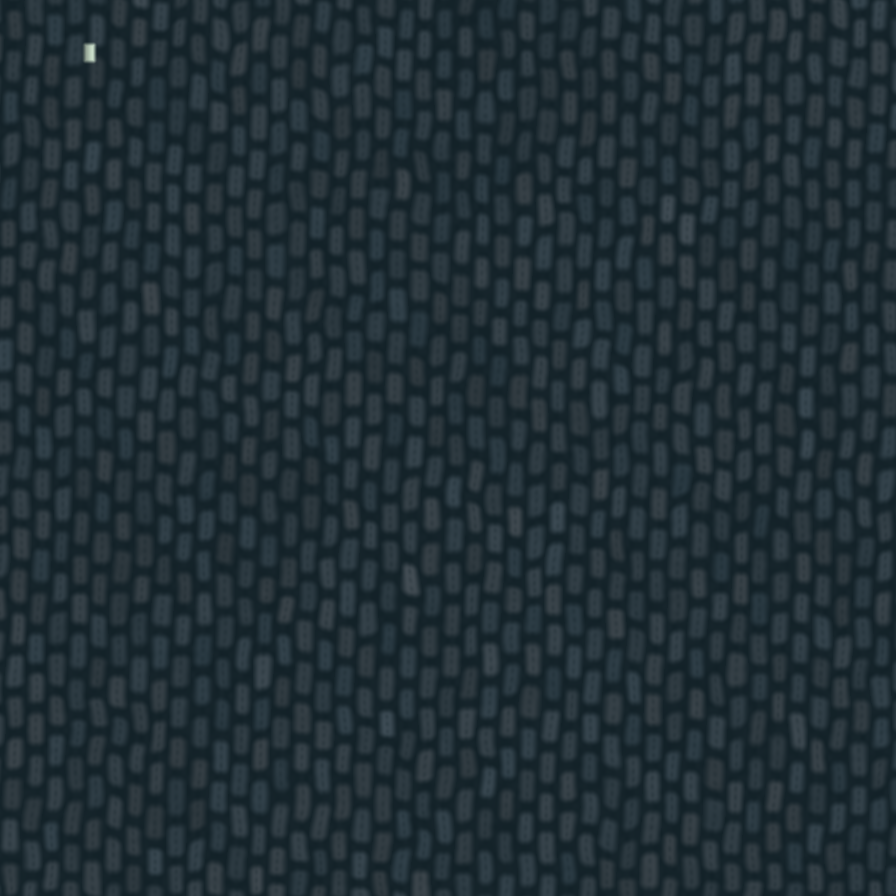
Reproduce this texture procedurally as a Shadertoy shader.

```glsl
const vec2 REPEATS = vec2(43.5, 21.7);     // columns across, stitches down
const float TILT = 0.028;                  // slight rotation of the cloth
const vec2 STITCH_HALF = vec2(0.36, 0.76); // in column widths
const float STITCH_ROUND = 0.30;
const float WOBBLE = 0.13;
const float STITCH_VARIATION = 0.40;
const float CLOUD_VARIATION = 0.22;
const float GRAIN = 0.14;
const vec3 GAP_COLOR = vec3(0.080, 0.137, 0.162);
const vec3 THREAD_COLOR = vec3(0.193, 0.243, 0.272);
const vec3 WARM_SHIFT = vec3(0.012, 0.000, -0.006);
const vec3 SPECK_COLOR = vec3(0.80, 0.88, 0.80);
const vec2 SPECK_CENTER = vec2(0.100, 0.941);
const vec2 SPECK_HALF = vec2(0.006, 0.010);

float hash(vec2 p) {
    vec3 q = fract(vec3(p.xyx) * 0.1031);
    q += dot(q, q.yzx + 33.33);
    return fract((q.x + q.y) * q.z);
}

float noise(vec2 p) {
    vec2 i = floor(p), f = fract(p);
    f = f * f * (3.0 - 2.0 * f);
    return mix(mix(hash(i), hash(i + vec2(1, 0)), f.x),
               mix(hash(i + vec2(0, 1)), hash(i + vec2(1, 1)), f.x), f.y);
}

float roundedBox(vec2 p, vec2 halfSize, float radius) {
    vec2 q = abs(p) - halfSize + radius;
    return length(max(q, 0.0)) + min(max(q.x, q.y), 0.0) - radius;
}

void mainImage(out vec4 fragColor, in vec2 fragCoord) {
    vec2 uv = fragCoord / iResolution.xy;

    // Tilted, gently wavering grid with alternate columns offset by half
    vec2 grid = vec2(uv.x - TILT * uv.y, uv.y + TILT * uv.x) * REPEATS;
    vec2 waver = vec2(noise(grid * vec2(0.6, 1.2)), noise(grid * 0.6 + 71.0));
    grid += WOBBLE * (2.0 * waver - 1.0);
    float column = floor(grid.x);
    grid.y += 0.5 * mod(column, 2.0) + 0.12 * (hash(vec2(column, 9.0)) - 0.5);
    vec2 cell = vec2(column, floor(grid.y));
    vec2 p = (fract(grid) - 0.5) * vec2(1.0, REPEATS.x / REPEATS.y);

    // Soft raised stitch, with size varying between repeats
    float sizeShift = 0.08 * (hash(cell + 17.0) - 0.5);
    float d = roundedBox(p, STITCH_HALF + sizeShift, STITCH_ROUND);
    float body = 1.0 - smoothstep(-0.24, 0.19, d);

    // Paired strands split by a dotted centre groove
    float groove = exp(-pow(p.x / 0.10, 2.0));
    float dots = 0.65 + 0.35 * cos(p.y * 15.0);
    body *= 1.0 - 0.24 * groove * dots;

    // Uneven dye and fibre grain
    float gain = 1.0 + STITCH_VARIATION * (hash(cell + 3.0) - 0.5);
    gain += CLOUD_VARIATION * (noise(uv * 7.0 + 5.0) - 0.5);
    gain += 0.30 * step(0.96, hash(cell + 41.0));
    float grain = GRAIN * (noise(uv * vec2(190.0, 130.0)) - 0.5);
    vec3 color = mix(GAP_COLOR, THREAD_COLOR, body * gain + grain);
    color += WARM_SHIFT * body * (2.0 * hash(cell + 29.0) - 1.0);

    // Single pale fleck caught in the weave
    float fleck = roundedBox(uv - SPECK_CENTER, SPECK_HALF, 0.002);
    float fleckMask = 1.0 - smoothstep(-0.003, 0.003, fleck);
    float fleckShade = 0.7 + 0.3 * smoothstep(-0.006, 0.004, uv.x - SPECK_CENTER.x);
    color = mix(color, SPECK_COLOR * fleckShade, fleckMask);

    fragColor = vec4(clamp(color, 0.0, 1.0), 1.0);
}
```
